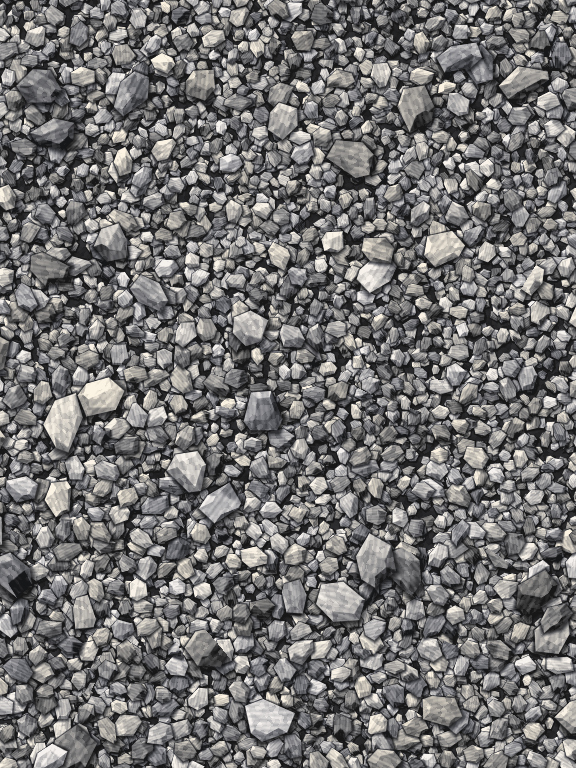
Write a WebGL 2 fragment shader that draws this texture.

```glsl
#version 300 es
precision highp float;

uniform vec2 u_resolution;
out vec4 fragColor;

// Layers from bottom to top: cells per canvas height, share of cells filled
const int LAYERS = 4;
const vec4 CELLS = vec4(66.0, 56.0, 39.0, 21.0);
const vec4 FILL_LOW = vec4(1.0, 0.9, 0.72, 0.19);   // at the canvas bottom
const vec4 FILL_HIGH = vec4(1.0, 0.85, 0.3, 0.05);  // at the canvas top

const int EDGES = 6;
const float TAU = 6.28319;
const float JITTER = 0.8;
const vec2 RADIUS = vec2(0.4, 0.62);
const vec2 STRETCH = vec2(1.0, 1.35);
const vec2 LIGHT = vec2(-0.5, 0.86);
const vec2 STONE_TONE = vec2(0.38, 0.76);
const float GAP_TONE = 0.15;
const float FACET_LIGHT = 0.21;
const float FACET_SPREAD = 0.36;
const float SHADOW = 0.72;
const float SHADOW_REACH = 0.42;
const float CHIP_CELLS = 165.0;
const float CHIP_CONTRAST = 0.17;
const float STRATA_CONTRAST = 0.035;
const float SOFTNESS = 0.65;
const vec3 COOL = vec3(0.985, 0.99, 1.03);
const vec3 WARM = vec3(1.025, 1.0, 0.96);

vec2 hash2(vec2 p) {
    vec3 q = fract(p.xyx * vec3(0.1031, 0.1030, 0.0973));
    q += dot(q, q.yzx + 33.33);
    return fract((q.xx + q.yz) * q.zy);
}

// Cellular noise: a flat random value per chip, darker toward its rim
float chips(vec2 p) {
    vec2 cell = floor(p);
    float nearest = 9.0, value = 0.0;
    for (int j = -1; j <= 1; j++)
    for (int i = -1; i <= 1; i++) {
        vec2 id = cell + vec2(i, j);
        vec2 offset = id + hash2(id + 7.3) - p;
        float d = dot(offset, offset);
        if (d < nearest) {
            nearest = d;
            value = hash2(id + 91.7).x;
        }
    }
    return value - 0.5 - 0.3 * (nearest - 0.25);
}

// Slow patches of coarser and finer stones
float patches(vec2 p) {
    return 0.5 * sin(5.1 * p.x + 2.3 * sin(3.7 * p.y))
         + 0.5 * sin(7.3 * p.y - 1.9 * sin(4.9 * p.x) + 1.2);
}

// Faceted convex stone: x = signed edge distance, y = tone
vec2 stone(vec2 p, float turn, vec2 seed, float blur) {
    vec2 tilt = hash2(seed + 3.1) - 0.5;
    float height = 0.3 + 0.6 * dot(p, tilt);
    float base = mix(STONE_TONE.x, STONE_TONE.y, hash2(seed + 5.7).x);
    float tone = base + 0.06;
    float edge = -9.0;
    for (int k = 0; k < EDGES; k++) {
        vec2 r = hash2(seed + 11.3 * float(k + 1));
        vec2 s = hash2(seed + 17.9 * float(k + 1));
        float a = (float(k) + 0.5 * (r.x - 0.5)) * TAU / float(EDGES);
        float d = dot(p, vec2(cos(a), sin(a))) - mix(0.68, 1.0, r.y);
        float slope = mix(0.45, 1.4, s.x);
        float lit = dot(vec2(cos(a + turn), sin(a + turn)), LIGHT);
        float facet = base + FACET_LIGHT * lit + FACET_SPREAD * (s.y - 0.5);
        tone = mix(tone, facet, smoothstep(-blur, blur, height + d * slope));
        height = min(height, -d * slope);
        edge = max(edge, d);
    }
    return vec2(edge, tone);
}

void main() {
    vec2 uv = gl_FragCoord.xy / u_resolution.y;
    float chip = CHIP_CONTRAST * chips(uv * CHIP_CELLS);
    float coarse = 1.0 + 0.35 * patches(uv);
    float tone = GAP_TONE + 0.4 * chip;
    float tint = 0.0;

    for (int layer = 0; layer < LAYERS; layer++) {
        float scale = CELLS[layer];
        vec2 grid = uv * scale + 13.7 * float(layer);
        vec2 cell = floor(grid);
        float fill = mix(FILL_LOW[layer], FILL_HIGH[layer], smoothstep(0.0, 0.9, uv.y));
        if (layer > 1) fill *= coarse;

        // Lower right first, so shadows fall on stones already placed
        for (int j = -1; j <= 1; j++)
        for (int i = 1; i >= -1; i--) {
            vec2 id = cell + vec2(i, j);
            vec2 seed = id + 57.0 * float(layer);
            vec2 pick = hash2(seed + 0.5);
            if (pick.x > fill) continue;

            vec2 shape = hash2(seed + 23.1);
            float radius = mix(RADIUS.x, RADIUS.y, shape.x);
            float turn = TAU * pick.y;
            vec2 axis = vec2(cos(turn), sin(turn));
            vec2 delta = grid - id - 0.5 - JITTER * (hash2(seed + 41.9) - 0.5);
            vec2 p = vec2(dot(delta, axis), dot(delta, vec2(-axis.y, axis.x))) / radius;
            float stretch = mix(STRETCH.x, STRETCH.y, shape.y);
            p *= vec2(1.0 / stretch, sqrt(stretch));

            float blur = SOFTNESS * scale / (u_resolution.y * radius);
            vec2 s = stone(p, turn, seed, blur);

            // Contact shadow, longer away from the light
            float away = -dot(delta, LIGHT) / (length(delta) + 0.001);
            float reach = SHADOW_REACH * (0.6 + 0.4 * away);
            tone *= 1.0 - SHADOW * (1.0 - smoothstep(0.0, reach, s.x));

            // Surface: chips and thin strata along the long axis
            float strata = sin(p.y * 13.0 + 2.0 * sin(p.x * 3.0 + turn))
                         + sin(p.y * 23.0 - p.x * 4.0);
            float surface = s.y + chip + STRATA_CONTRAST * strata;
            float cover = 1.0 - smoothstep(-blur, blur, s.x);
            tone = mix(tone, surface, cover);
            tint = mix(tint, hash2(seed + 67.3).y - 0.5, cover);
        }
    }

    tone = clamp(tone, 0.09, 0.95);
    float warmth = smoothstep(0.2, 0.95, tone) + 0.8 * tint;
    fragColor = vec4(tone * mix(COOL, WARM, warmth), 1.0);
}
```
